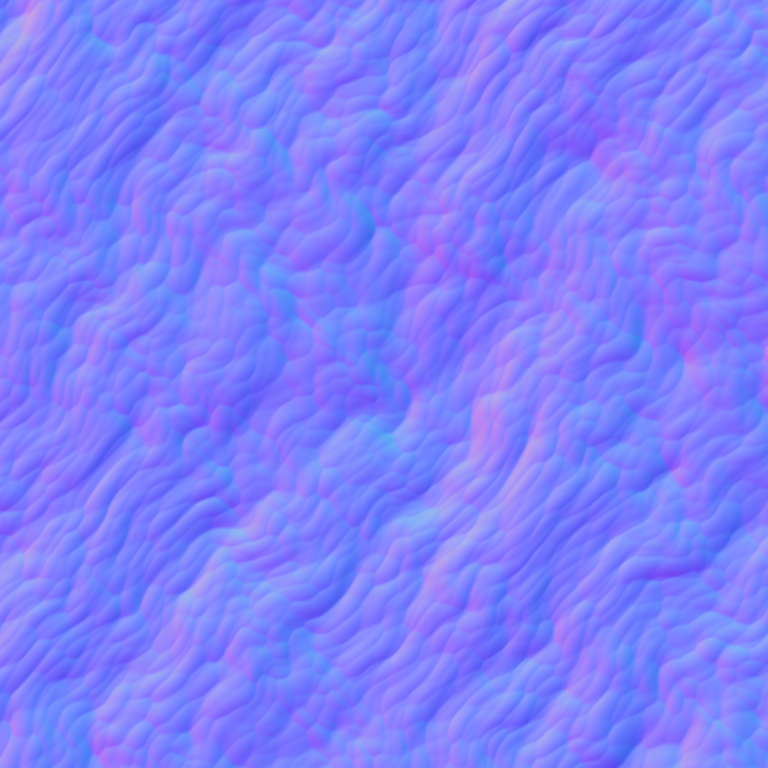
A WebGL 1 fragment shader for this texture map:

```glsl
precision highp float;

uniform vec2 u_resolution;

vec2 hash2(vec2 cell) {
  vec2 q = vec2(dot(cell, vec2(127.1, 311.7)), dot(cell, vec2(269.5, 183.3)));
  return fract(sin(q) * 43758.545);
}

// Cellular noise: rounded mounds, with softened creases between cells
float mounds(vec2 p) {
  vec2 cell = floor(p);
  vec2 local = p - cell;
  float sum = 0.0;
  for (int y = -1; y <= 1; y++) {
    for (int x = -1; x <= 1; x++) {
      vec2 offset = vec2(float(x), float(y));
      vec2 toSeed = offset + hash2(cell + offset) - local;
      sum += exp(-13.0 * dot(toSeed, toSeed));
    }
  }
  return log(sum + 1e-5) / 13.0;
}

// Layered sines bend the grain so that no row of mounds stays straight
vec2 bend(vec2 p) {
  p += 0.022 * sin(p.yx * vec2(9.0, 11.0) + vec2(0.7, 2.1));
  p += 0.008 * sin(p.yx * vec2(27.0, 23.0) + p * 14.0 + vec2(4.0, 1.3));
  return p + 0.003 * sin(p.yx * vec2(61.0, 71.0) + p * 37.0);
}

// Rock surface: long slanted ridges, then shorter and finer lumps
float height(vec2 p) {
  p = bend(p);
  float total = 0.0;
  float frequency = 5.0;
  for (int i = 0; i < 5; i++) {
    float fineness = float(i) / 4.0;
    float angle = mix(1.15, 0.85, fineness);
    vec2 along = vec2(cos(angle), sin(angle));
    vec2 across = vec2(along.y, -along.x);
    float stretch = mix(3.0, 1.6, fineness);
    vec2 grain = vec2(dot(p, across), dot(p, along) / stretch);
    total += mounds(grain * frequency + 17.3 * float(i)) * 0.135 / frequency;
    frequency *= 1.8;
  }
  return total;
}

void main() {
  vec2 uv = gl_FragCoord.xy / u_resolution;

  // Slope by central differences, wide enough to smooth the creases
  vec2 dx = vec2(0.002, 0.0);
  vec2 dy = dx.yx;
  vec2 slope = vec2(height(uv + dx) - height(uv - dx),
                    height(uv + dy) - height(uv - dy)) / 0.004;

  // Encode the normal: red faces left, green faces up
  vec3 normal = normalize(vec3(slope.x, -slope.y, 1.0));
  gl_FragColor = vec4(0.5 + 0.5 * normal, 1.0);
}
```
